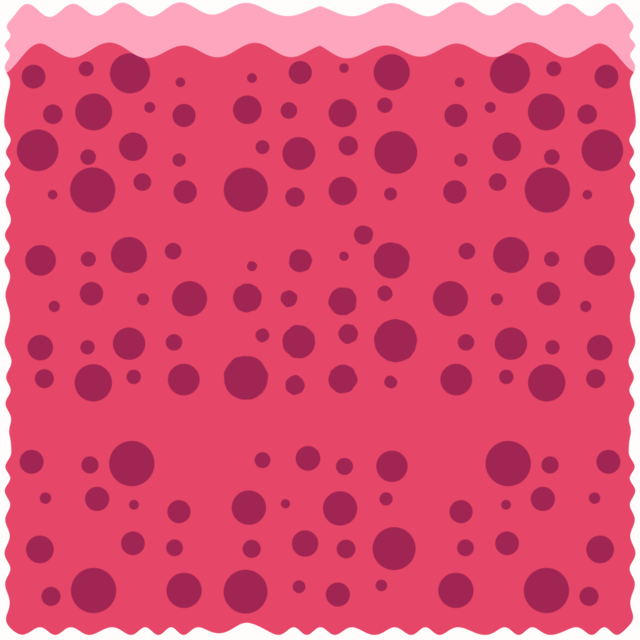
Write a Shadertoy shader that draws this texture.

```glsl
// A pink sponge slab with scalloped edges, a wavy band of icing and a 3 by 3
// layout of clustered dark spots. The outer columns mirror each other; spots sit
// on a jittered lattice, and the borders are cosine waves roughened by noise.

vec2 hash2(vec2 p) {
    vec3 q = fract(vec3(p.xyx) * vec3(0.1031, 0.1030, 0.0973));
    q += dot(q, q.yzx + 33.33);
    return fract((q.xx + q.yz) * q.zy);
}

float gradientNoise(vec2 p) {
    vec2 i = floor(p), f = p - i;
    vec2 w = f * f * f * (f * (f * 6.0 - 15.0) + 10.0);
    float a = dot(hash2(i) * 2.0 - 1.0, f);
    float b = dot(hash2(i + vec2(1, 0)) * 2.0 - 1.0, f - vec2(1, 0));
    float c = dot(hash2(i + vec2(0, 1)) * 2.0 - 1.0, f - vec2(0, 1));
    float d = dot(hash2(i + 1.0) * 2.0 - 1.0, f - 1.0);
    return mix(mix(a, b, w.x), mix(c, d, w.x), w.y);
}

float wave(float turns) { return cos(6.28318 * turns); }

// Depth inside the scalloped outline, positive within the slab
float slabDepth(vec2 uv) {
    float m = abs(uv.x - 0.5);
    float side = 0.012 + 0.004 * wave(uv.y * 20.0 + gradientNoise(vec2(uv.y * 9.0, 3.5)))
               + 0.005 * gradientNoise(vec2(uv.y * 15.0, 7.3))
               + 0.008 * exp(-pow((uv.y - 0.313) / 0.015, 2.0));
    float top = 0.015 + 0.010 * wave(6.5 * m + 9.0 * m * m - 0.355)
              + 0.005 * gradientNoise(vec2(uv.x * 14.0, 1.7));
    float bottom = 0.014 + 0.006 * wave(uv.x * 18.0 + gradientNoise(vec2(uv.x * 8.0, 5.1)))
                 + 0.010 * exp(-pow((uv.x - 0.375) / 0.025, 2.0));
    vec2 inset = vec2(0.5 - m - side, min(1.0 - uv.y - top, uv.y - bottom));
    return 0.025 - length(max(0.025 - inset, 0.0));
}

// Height above the lower rim of the icing, drooping at both ends
float icingHeight(vec2 uv) {
    float m = abs(uv.x - 0.5);
    float drop = 0.079 + 0.011 * wave((m - 0.044) / 0.114)
               + 0.026 * smoothstep(0.43, 0.5, m)
               + 0.006 * gradientNoise(vec2(uv.x * 13.0, 9.4));
    return uv.y - 1.0 + drop;
}

// Distance to the nearest spot of the cluster that holds this point
float spotDistance(vec2 uv) {
    float m = abs(uv.x - 0.5);
    bool outer = m > 0.168;
    float row = step(0.333, uv.y) + step(0.66, uv.y);
    float centreY = row > 1.5 ? 0.794 : row > 0.5 ? 0.5 : 0.177;
    vec2 q = vec2(outer ? m - 0.325 : uv.x - 0.5, uv.y - centreY);
    vec2 pitch = vec2(0.072, row > 1.5 || (!outer && row > 0.5) ? 0.061 : 0.067);

    // The top and middle clusters of the central column share one seed
    vec2 seed = vec2(outer ? 41.0 : 17.0, 23.0 * (outer ? row : min(row, 1.0)));
    float nearest = 1.0;
    for (int k = 0; k < 16; k++) {
        vec2 cell = vec2(k % 4, k / 4);
        vec2 h = hash2(cell + seed + 5.0);
        vec2 jitter = hash2(cell * 1.7 + seed + 71.0) * 2.0 - 1.0;
        bool large = mod(cell.x + cell.y, 2.0) < 0.5;
        if (!large && outer && row < 0.5 && h.y < 0.5) continue;
        float radius = large ? mix(0.018, 0.037, h.x * h.x) : mix(0.007, 0.016, h.x);
        vec2 place = cell - 1.5;
        place.x += 0.2 * mod(cell.y, 2.0) - 0.1;
        vec2 centre = place * pitch + jitter * (0.040 - radius) * 0.5;
        nearest = min(nearest, length(q - centre) - radius);
    }
    // The middle cluster has rougher rims and one stray spot above it
    if (!outer && row == 1.0) {
        nearest = min(nearest, length(q - vec2(0.068, 0.133)) - 0.015);
        nearest += 0.002 * gradientNoise(uv * 90.0);
    }
    return nearest;
}

void mainImage(out vec4 fragColor, in vec2 fragCoord) {
    vec2 uv = fragCoord / iResolution.xy;
    float soft = 1.0 / min(iResolution.x, iResolution.y);

    vec3 paper = vec3(1.0, 0.99, 0.99);
    vec3 sponge = vec3(0.90, 0.275, 0.405);
    vec3 spot = vec3(0.63, 0.145, 0.32);
    vec3 icing = vec3(1.0, 0.65, 0.75);

    vec3 color = mix(spot, sponge, smoothstep(-soft, soft, spotDistance(uv)));
    color = mix(color, icing, smoothstep(-soft, soft, icingHeight(uv)));
    color = mix(paper, color, smoothstep(-soft, soft, slabDepth(uv)));
    fragColor = vec4(color, 1.0);
}
```
